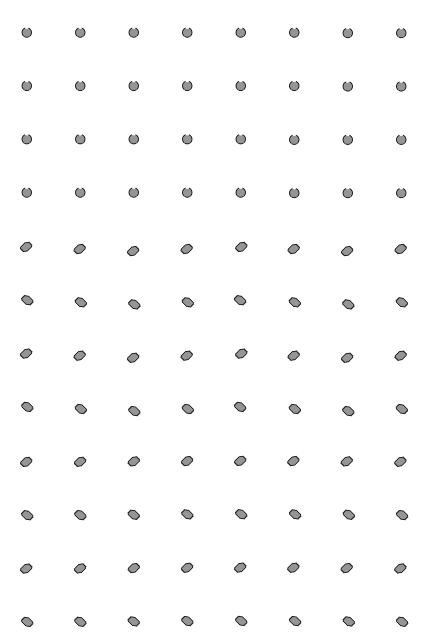
Reproduce this pattern procedurally as a Shadertoy shader.

```glsl
// Grid of 8 by 12 tiny outlined grey pebbles on white: notched discs above, tilted lozenges below.

// Lozenge with clipped tips, in 64ths of a cell
float lozenge(vec2 p) {
    p = abs(p);
    return max(max(p.x - 7.0, p.y - 5.6), (p.x + p.y) * 0.707 - 5.8);
}

float coverage(float d, float aa) {
    return 1.0 - smoothstep(-aa, aa, d);
}

// Offset of the pebble from the lower left of its cell
vec2 pebbleCentre(float col, float row, float side) {
    if (row < 4.0) return vec2(32.0, 25.0 - 0.6 * step(5.5, col + 0.3 * row));
    if (row < 8.0) {
        float flip = col == 4.0 ? -1.0 : 1.0;
        return vec2(32.0 + 0.7 * side * flip, 21.2 + 2.5 * cos(1.5708 * col));
    }
    float swing = 0.7854 * col;
    return vec2(32.0 + side * (0.6 - 0.65 * sin(swing)), 22.3 - 0.6 * cos(swing));
}

void mainImage(out vec4 fragColor, in vec2 fragCoord) {
    vec2 grid = fragCoord / iResolution.xy * vec2(8.0, 12.0);
    vec2 cell = floor(grid);
    float row = 11.0 - cell.y;
    float side = mod(row, 2.0) * 2.0 - 1.0;
    float aa = 0.6 * 512.0 / iResolution.x;
    vec2 p = fract(grid) * 64.0 - pebbleCentre(cell.x, row, side);

    vec3 ink = vec3(0.08);
    vec3 grey = vec3(0.59, 0.58, 0.58);
    vec3 color = vec3(1.0);

    if (row < 4.0) {
        // Disc: broken rim, pale highlight and a notch at the top
        float d = length(p) - 6.2;
        float gap = coverage(abs(p.x) - 2.0, aa) * step(0.0, p.y);
        float lowGap = coverage(abs(abs(p.x) - 3.2) - 0.6, aa) * step(p.y, 0.0);
        vec3 rim = mix(ink, vec3(0.69), max(gap, 0.5 * lowGap));
        color = mix(color, rim, coverage(d, aa));
        color = mix(color, grey, coverage(d + 1.1, aa));
        float notch = length((p - vec2(0.0, 6.0)) * vec2(0.8, 1.0)) - 1.6;
        color = mix(color, vec3(1.0), coverage(notch, aa));
    } else {
        // Lozenge: the lean alternates from row to row
        float d = lozenge(p + side * 0.16 * p.yx);
        color = mix(color, ink, coverage(d, aa));
        color = mix(color, grey, coverage(d + 1.1, aa));
    }

    fragColor = vec4(color, 1.0);
}
```
